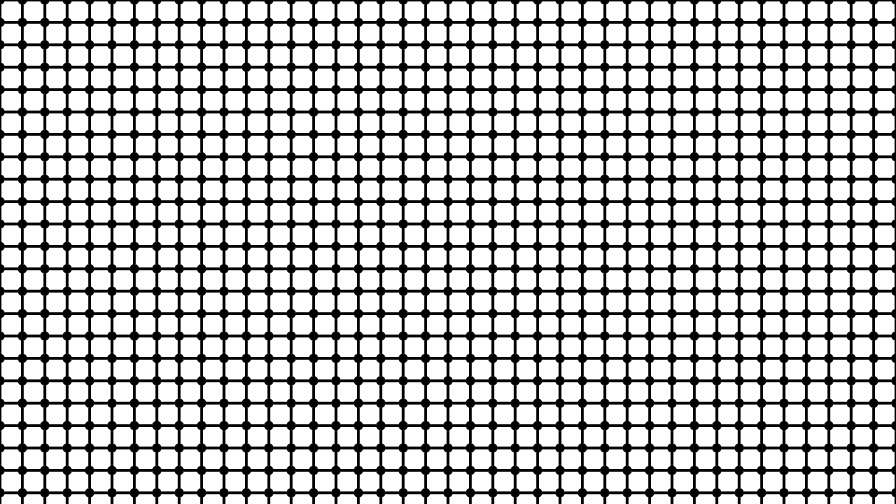
Give the GLSL for this pattern, as a Shadertoy shader.

```glsl
// Black square wire grid with a round dot at every crossing, on white.
#define COLUMNS 40.0
#define LINE_WIDTH 0.125
#define DOT_RADIUS 0.21
#define INK vec3(0.005)
#define PAPER vec3(0.995)

// Signed distance to the grid lines and dots, in cells; crossings at integers.
float gridDistance(vec2 p) {
    vec2 q = abs(fract(p + 0.5) - 0.5);
    float wires = min(q.x, q.y) - 0.5 * LINE_WIDTH;
    float dots = length(q) - DOT_RADIUS;
    return min(wires, dots);
}

void mainImage(out vec4 fragColor, in vec2 fragCoord) {
    // Square cells, anchored to the top left corner
    float cellsPerPixel = COLUMNS / iResolution.x;
    vec2 p = (fragCoord - vec2(0.0, iResolution.y)) * cellsPerPixel;

    // Edge smoothing one pixel wide
    float paper = clamp(0.5 + gridDistance(p) / cellsPerPixel, 0.0, 1.0);
    fragColor = vec4(mix(INK, PAPER, paper), 1.0);
}
```
